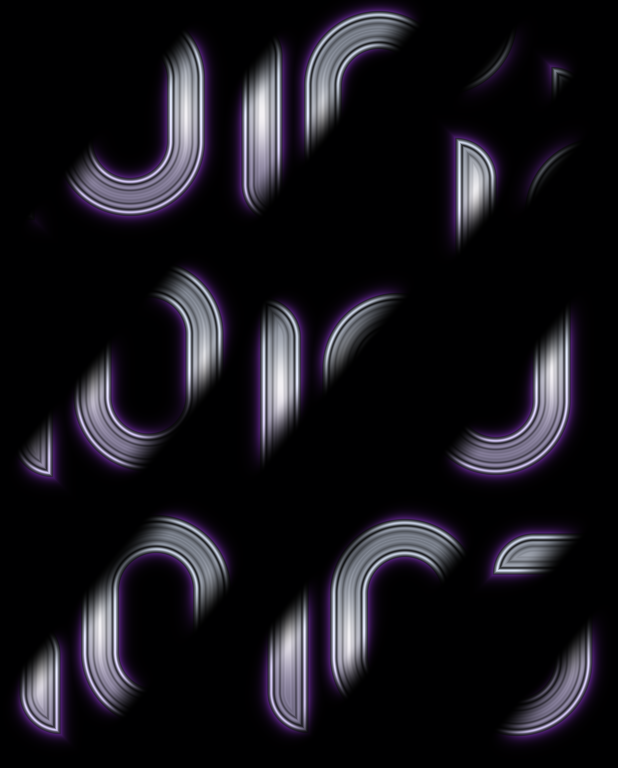
Give the GLSL for this background, as a Shadertoy shader.

```glsl
#define VIEW_HEIGHT 7.68
#define TUBE_HALF 0.19
#define RING_RADIUS 0.56
#define DIAGONAL_SLOPE 1.2
#define FADE_LENGTH 0.48
#define GLOW_WIDTH 0.045
#define GLOW_COLOR vec3(0.34, 0.13, 0.50)
#define COOL_STEEL vec3(0.86, 0.90, 0.98)
#define LAVENDER vec3(0.86, 0.81, 1.00)
#define WARM_WHITE vec3(1.00, 0.98, 0.95)

float ridge(float x, float center, float width) {
    float t = (x - center) / width;
    return exp(-t * t);
}

// Stadium-shaped tube, signed distance to its surface
float ringDistance(vec2 q, float halfLength) {
    q.y -= clamp(q.y, -halfLength, halfLength);
    return abs(length(q) - RING_RADIUS) - TUBE_HALF;
}

// Bar with two opposite corners rounded across its full width
float leafDistance(vec2 q, float halfLength) {
    float w = TUBE_HALF + 0.015;
    if (q.y > 0.0) q = -q;
    vec2 v = q - vec2(-w, 2.0 * w - halfLength);
    float arc = length(vec2(max(v.x, 0.0), min(v.y, 0.0))) - 2.0 * w;
    return max(arc, -v.x);
}

// Polished metal from depth below the edge and height relative to the light
vec3 metal(float d, float dy) {
    float u = clamp(-d / TUBE_HALF, 0.0, 1.0);
    float gleam = exp(-5.0 * dy * dy);
    float value = 0.40 + 0.16 * u + gleam * (0.12 + 0.30 * u * u);
    value += 0.48 * ridge(u, 0.20, 0.07) + 0.16 * ridge(u, 0.50, 0.08);
    value -= 0.30 * ridge(u, 0.35, 0.06) + 0.17 * ridge(u, 0.66, 0.06);
    value += 0.03 * sin(u * 34.0 + dy * 2.0);
    value *= smoothstep(-0.08, 0.16, u);
    vec3 tint = mix(COOL_STEEL, LAVENDER, smoothstep(-0.3, 0.6, dy));
    return value * mix(tint, WARM_WHITE, gleam * u * 0.7);
}

// Add one tube, faded at both ends of its diagonal band
void paint(inout vec3 color, vec2 p, float d, float lightY, vec2 band) {
    float diagonal = DIAGONAL_SLOPE * p.x + p.y;
    float fade = smoothstep(band.x - 0.04, band.x + FADE_LENGTH, diagonal)
               * (1.0 - smoothstep(band.y - FADE_LENGTH, band.y + 0.04, diagonal));
    float pixel = VIEW_HEIGHT / iResolution.y;
    float cover = 1.0 - smoothstep(-pixel, pixel, d);
    vec3 glow = GLOW_COLOR * exp(-max(d, 0.0) / GLOW_WIDTH);
    color = max(color, fade * mix(glow, metal(d, p.y - lightY), cover));
}

void mainImage(out vec4 fragColor, in vec2 fragCoord) {
    vec2 p = vec2(fragCoord.x, iResolution.y - fragCoord.y) * VIEW_HEIGHT / iResolution.y;
    vec3 color = vec3(0.0, 0.0, 0.004);

    // Three slanted rows of bars and rings
    for (int i = 0; i < 3; i++) {
        float row = float(i);
        float first = i == 0 ? 1.0 : 0.0;
        float middle = i == 1 ? 1.0 : 0.0;
        float shift = row * (0.24 - 0.055 * row);
        float lightY = 1.15 + 2.57 * row;

        // Left bar and ring
        float start = 2.5 + 2.22 * row;
        vec2 band = vec2(start, start + 1.72 + 0.55 * first);
        vec2 center = vec2(0.14 + shift, 1.6 + 2.57 * row);
        paint(color, p, leafDistance(p - center, 0.6), lightY + 0.4, band);
        center = vec2(1.30 + shift, 1.10 + 2.555 * row);
        paint(color, p, ringDistance(p - center, 0.31), lightY, band);

        // Middle bar and ring
        float end = 5.3 + 2.925 * row - 0.375 * middle;
        band = vec2(end - 1.65, end);
        center = vec2(2.62 + shift, 1.2 + 2.54 * row + 0.28 * middle);
        paint(color, p, leafDistance(p - center, 1.05), lightY + 0.15 * middle, band);
        center = vec2(3.79 + shift, center.y - 0.03);
        paint(color, p, ringDistance(p - center, 0.31), lightY + 0.1, band);

        // Right hook
        center = vec2(4.42 + 2.9 * shift, row * (4.395 - 0.595 * row) - 0.7);
        band = vec2(6.45 + 3.4 * row, 99.0);
        paint(color, p, ringDistance(p - center, 0.9), lightY, band);
    }

    // Upper right fragments
    for (int i = 0; i < 2; i++) {
        float k = float(i);
        vec2 center = vec2(4.76 + 0.96 * k, 2.13 - 0.71 * k);
        paint(color, p, leafDistance(p - center, 0.75), 2.0, vec2(0.0, 8.05 - 0.4 * k));
    }
    paint(color, p, ringDistance(p - vec2(6.0, 2.13), 0.0), 3.0, vec2(0.0, 8.4));

    // Lower right bar lying on its side
    vec2 q = p - vec2(5.45, 5.54);
    paint(color, p, leafDistance(vec2(-q.y, q.x), 0.52), 6.1, vec2(0.0, 12.35));

    fragColor = vec4(color, 1.0);
}
```
